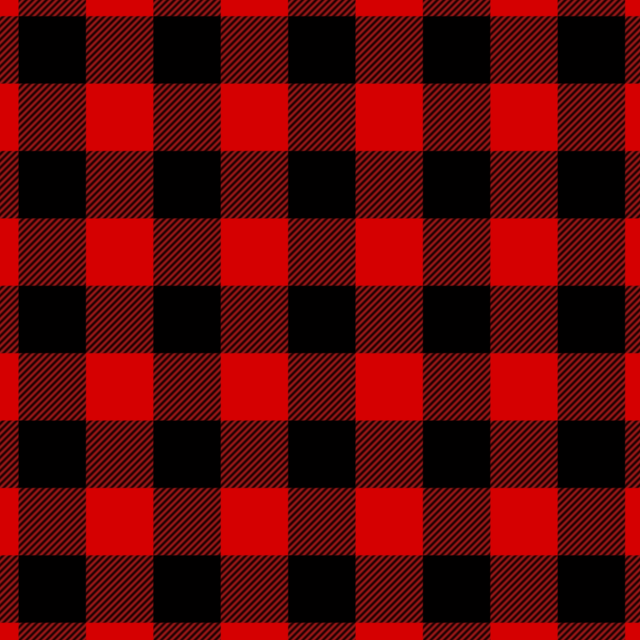
A three.js fragment shader for this pattern:

```glsl
// Buffalo check: red and black bands crossing, with diagonal twill where they mix.
varying vec2 vUv;

const float TAU = 6.283185;
const float REPEAT = 0.2106;               // one black band plus one red band
const vec2 BAND_START = vec2(0.029, 0.027); // lower left corner of a black check
const float TWILLS = 20.0;                 // diagonal ribs per repeat
const float SOFTNESS = 0.0016;             // half width of the blurred band edges

const vec3 BLACK = vec3(0.005, 0.0, 0.0);
const vec3 RED = vec3(0.835, 0.0, 0.005);
const vec3 RIB_DARK = vec3(0.12, 0.005, 0.005);
const vec3 RIB_RED = vec3(0.60, 0.09, 0.09);

// 1 inside the black bands, 0 inside the red ones, along one axis.
float blackBand(float position, float start) {
  float fromCentre = abs(fract((position - start) / REPEAT + 0.25) - 0.5);
  // The black band fills the half repeat that begins at its start.
  float edge = (0.25 - fromCentre) * REPEAT;
  return smoothstep(-SOFTNESS, SOFTNESS, edge);
}

// Soft ribs rising to the right, from 0 in the grooves to 1 on the crests.
float twill(vec2 p) {
  return 0.5 + 0.5 * sin(TAU * TWILLS * (p.x - p.y) / REPEAT);
}

// Crosses warp and weft: solid where they agree, ribbed where they differ.
vec3 weave(float warp, float weft, float rib) {
  vec3 mixedThreads = mix(RIB_DARK, RIB_RED, rib);
  vec3 overRed = mix(RED, mixedThreads, weft);
  vec3 overBlack = mix(mixedThreads, BLACK, weft);
  return mix(overRed, overBlack, warp);
}

void main() {
  float warp = blackBand(vUv.x, BAND_START.x);
  float weft = blackBand(vUv.y, BAND_START.y);
  float rib = twill(vUv - BAND_START);
  gl_FragColor = vec4(weave(warp, weft, rib), 1.0);
}
```
